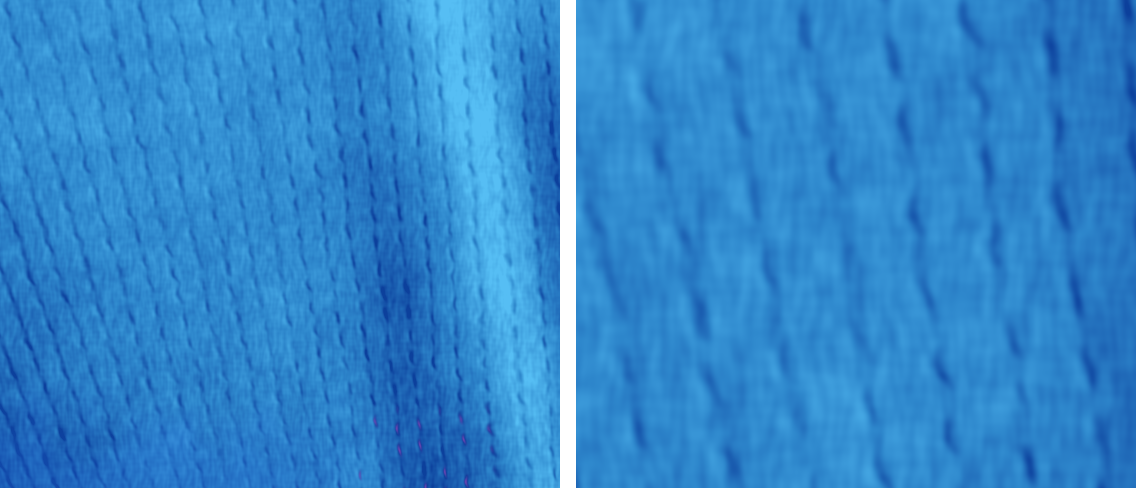
Left: the whole. Right: its middle third, enlarged.
A Shadertoy shader for this texture:

```glsl
// Draped blue knit with staggered columns of small ragged stitch holes.
// Columns converge downward through a warped coordinate; soft fold bands set
// the tone, upright gradient noise adds fibres, and a tone ramp gives colour.

#define COLUMN_DENSITY 15.98
#define COLUMN_GROWTH 2.83
#define ROW_DENSITY 15.5
#define ROW_GROWTH 4.0
#define LEAN 0.27
#define STITCH_WIDTH 0.085
#define STITCH_TILT 0.08
#define STITCH_DEPTH 0.40
#define FIBRE_DEPTH 0.20
#define BLOTCH_DEPTH 0.17

const vec3 DEEP_BLUE = vec3(0.085, 0.33, 0.665);
const vec3 MID_BLUE = vec3(0.18, 0.53, 0.80);
const vec3 LIGHT_BLUE = vec3(0.31, 0.71, 0.93);
const vec3 VIOLET_BLUE = vec3(0.12, 0.37, 0.80);
const vec3 PINK = vec3(0.56, 0.27, 0.72);

float hash(vec2 p) {
    vec3 q = fract(p.xyx * vec3(0.1031, 0.1030, 0.0973));
    q += dot(q, q.yzx + 33.33);
    return fract((q.x + q.y) * q.z);
}

float corner(vec2 cell, vec2 offset) {
    float angle = 6.2832 * hash(cell);
    return dot(vec2(cos(angle), sin(angle)), offset);
}

// Gradient noise, roughly -0.7 to 0.7
float noise(vec2 p) {
    vec2 i = floor(p), f = p - i;
    vec2 w = f * f * f * (f * (f * 6.0 - 15.0) + 10.0);
    vec2 e = vec2(1.0, 0.0);
    return mix(mix(corner(i, f), corner(i + e, f - e), w.x),
               mix(corner(i + e.yx, f - e.yx), corner(i + 1.0, f - 1.0), w.x), w.y);
}

float bell(float x, float width) {
    return exp(-x * x / (width * width));
}

// Broad light and dark of the drape; depth runs from 0 at the top to 1 below
float foldTone(float x, float depth) {
    float tone = 0.64 - 0.20 * depth;
    tone -= mix(0.18, 0.38, smoothstep(0.1, 0.6, depth))
          * bell(x - 0.62 - 0.14 * depth, 0.07);
    tone += 0.50 * bell(x - 0.80 - 0.18 * depth, mix(0.08, 0.06, depth));
    tone -= 0.42 * bell(x - 0.95 - 0.13 * depth, 0.06)
          * smoothstep(0.0, 0.25, depth);
    tone -= 0.16 * bell(x - 0.85, 0.07) * smoothstep(0.7, 1.0, depth);
    tone -= 0.30 * smoothstep(0.35, 0.0, x) * smoothstep(0.4, 1.0, depth);
    tone -= 0.08 * bell(x, 0.07) * smoothstep(0.1, 0.5, depth);
    return tone;
}

// Upright threads at two sizes, with a faint crosswise weave
float fibreTone(float x, float depth) {
    float waver = 0.006 * noise(vec2(x * 9.0, depth * 12.0));
    vec2 p = vec2(x + waver, depth);
    return noise(p * vec2(85.0, 24.0))
         + 0.9 * noise(p * vec2(170.0, 48.0) + 31.0)
         + 0.4 * noise(p * vec2(45.0, 130.0) + 77.0);
}

void mainImage(out vec4 fragColor, in vec2 fragCoord) {
    vec2 uv = fragCoord / iResolution.xy;
    float x = uv.x, depth = 1.0 - uv.y;

    // Undo the lean to find where this column starts at the top edge
    float start = (x - LEAN * depth) / (1.0 - 0.28 * depth);
    start -= 0.08 * depth * smoothstep(0.8, 1.0, x);
    float column = COLUMN_DENSITY * start + COLUMN_GROWTH * start * abs(start) - 0.16;
    column += 0.14 * noise(vec2(x * 7.0, depth * 9.0));
    column += 0.10 * noise(vec2(x * 30.0, depth * 45.0) + 12.0);
    float row = ROW_DENSITY * depth + ROW_GROWTH * depth * depth;
    row += 0.25 * noise(vec2(x * 8.0, depth * 8.0) + 20.0);

    // Stitch cell: half a row of stagger between neighbouring columns
    float columnId = floor(column + 0.5);
    float across = column - columnId;
    row += 0.5 * mod(columnId, 2.0) + 0.3 * hash(vec2(columnId, 7.0));
    vec2 cell = vec2(columnId, floor(row));
    float along = fract(row) - 0.5;
    float wear = hash(cell + 40.0);
    float bend = STITCH_TILT * along + 0.35 * along * along - 0.03;
    float side = (across - bend + 0.05 * (wear - 0.5)) / STITCH_WIDTH;
    float shift = 0.14 * (hash(cell + 90.0) - 0.5);
    float span = smoothstep(0.43, 0.08, abs(along + shift));

    // Dark hole, raised lip beside it, and the furrow joining the holes
    float hole = bell(side, 1.0) * span;
    float lip = bell(side + 2.1, 1.3) * span;
    float leftPleat = smoothstep(0.32, 0.0, x) * smoothstep(0.15, 0.55, depth);
    float furrow = bell(across, 0.10) * mix(0.10, 0.24, leftPleat);
    float strength = STITCH_DEPTH * mix(0.45, 1.1, wear)
                   * mix(0.75, 1.1, smoothstep(0.4, 0.7, x));

    float blotch = noise(vec2(x * 7.0, depth * 6.0) + 5.0)
                 + 0.6 * noise(vec2(x * 22.0, depth * 14.0) + 60.0);
    float tone = foldTone(x, depth) + BLOTCH_DEPTH * blotch;
    tone += FIBRE_DEPTH * mix(0.8, 1.1, depth) * fibreTone(x, depth);
    tone += 0.13 * lip - strength * hole - furrow;
    tone = clamp(tone, -0.2, 1.1);

    vec3 color = tone < 0.5 ? mix(DEEP_BLUE, MID_BLUE, tone * 2.0)
                            : mix(MID_BLUE, LIGHT_BLUE, tone * 2.0 - 1.0);

    // Violet cast near the hem, and a few pink glints in the stitches
    float hem = smoothstep(0.78, 1.0, depth + 0.12 * blotch);
    color = mix(color, VIOLET_BLUE, 0.3 * hem * smoothstep(0.8, 0.4, x));
    float glintArea = smoothstep(0.82, 0.88, depth) * smoothstep(0.61, 0.66, x)
                    * smoothstep(0.89, 0.86, x);
    float glint = bell(side, 0.7) * bell(along, 0.2) * step(0.4, wear);
    color = mix(color, PINK, 0.7 * glint * glintArea);

    fragColor = vec4(clamp(color, 0.0, 1.0), 1.0);
}
```
